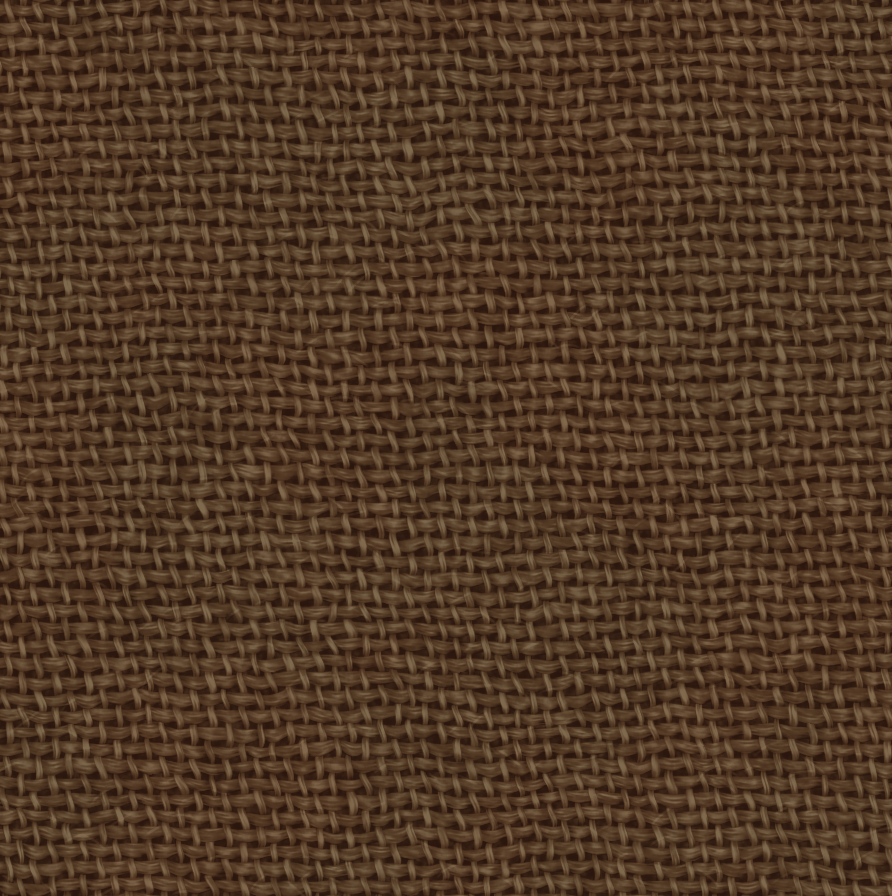
A Shadertoy shader for this texture:

```glsl
// Brown burlap in plain weave: thin flat weft rows cross short, bright, leaning warp yarns.
// Each yarn has a round profile and a lift that alternates over and under; noise bends
// the grid, varies the yarn widths, and adds fibre streaks, fuzz and stray hairs.

const vec2 THREADS = vec2(58.0, 52.0);
const float PI = 3.14159265;
const vec3 GAP_BROWN = vec3(0.165, 0.088, 0.055);
const vec3 YARN_BROWN = vec3(0.315, 0.217, 0.135);
const vec3 FIBRE_TAN = vec3(0.50, 0.42, 0.31);
const vec3 RUST_TINT = vec3(1.02, 0.98, 0.97);

float hash(vec2 p) {
    vec3 q = fract(p.xyx * vec3(0.1031, 0.1030, 0.0973));
    q += dot(q, q.yzx + 33.33);
    return fract((q.x + q.y) * q.z);
}

float noise(vec2 p) {
    vec2 i = floor(p), f = fract(p);
    f = f * f * (3.0 - 2.0 * f);
    return mix(mix(hash(i), hash(i + vec2(1, 0)), f.x),
               mix(hash(i + vec2(0, 1)), hash(i + vec2(1, 1)), f.x), f.y);
}

float fbm(vec2 p) {
    float sum = 0.0, weight = 0.5;
    for (int i = 0; i < 4; i++) {
        sum += weight * noise(p);
        p = p * 2.03 + 17.3;
        weight *= 0.5;
    }
    return sum / 0.9375;
}

// Alternating sign of a thread index
float parity(float index) {
    return 1.0 - 2.0 * mod(index, 2.0);
}

// Yarn running along "along": x = tone, y = height, z = coverage
vec3 yarn(float along, float across, float index, float lift, float shade, float halfWidth, float blur) {
    float slub = noise(vec2(along * 0.6, index * 7.3)) - 0.5;
    float width = halfWidth * (1.0 + 0.35 * slub + 0.08 * lift);
    float offset = across - 0.2 * (noise(vec2(along * 0.7, index * 5.1 + 40.0)) - 0.5);
    float r = abs(offset) / width;
    float profile = sqrt(max(1.0 - r * r, 0.0));
    float streak = noise(vec2(along * 1.6 + offset * 2.0, offset * 9.0 + index * 13.7)) - 0.5;
    float tone = 0.18 + 0.31 * profile + shade * lift + 0.36 * streak + 0.08 * slub;
    float cover = 1.0 - smoothstep(width - blur, width + blur, abs(offset));
    return vec3(tone, 0.5 * profile + 0.55 * lift, cover);
}

// Short bent hairs, one candidate in each cell of a coarse grid
float strayHairs(vec2 p, float cells, float blur) {
    float light = 0.0;
    vec2 home = floor(p * cells);
    for (int y = -1; y <= 1; y++) {
        for (int x = -1; x <= 1; x++) {
            vec2 cell = home + vec2(x, y);
            float seed = hash(cell + 71.0);
            vec2 d = p * cells - cell - vec2(hash(cell + 3.0), hash(cell + 9.0));
            float angle = (hash(cell + 23.0) - 0.5) * 1.6;
            d = mat2(cos(angle), -sin(angle), sin(angle), cos(angle)) * d;
            d.y += (seed - 0.5) * d.x * d.x;
            float reach = 0.25 + 0.4 * hash(cell + 31.0);
            float line = 1.0 - smoothstep(0.015, 0.03 + blur, abs(d.y));
            light = max(light, line * smoothstep(reach, reach * 0.5, abs(d.x)) * step(0.5, seed));
        }
    }
    return light;
}

void mainImage(out vec4 fragColor, in vec2 fragCoord) {
    vec2 uv = fragCoord / iResolution.xy;

    // Bent thread grid
    vec2 bend = vec2(fbm(uv * 4.0 + 5.0), fbm(uv * vec2(5.0, 4.0) + 31.0)) - 0.5;
    vec2 jitter = vec2(noise(uv * 27.0 + 60.0), noise(uv * 24.0 + 90.0)) - 0.5;
    vec2 grid = uv * THREADS + bend * vec2(1.3, 0.9) + jitter * vec2(0.4, 0.3);
    vec2 index = floor(grid);
    vec2 local = fract(grid) - 0.5;
    vec2 blur = 0.04 + 0.6 * THREADS / iResolution.xy;

    // Over and under crossing; raised warp segments lean to the left
    float weftLift = sin(PI * grid.x) * parity(index.y);
    float warpLift = -sin(PI * grid.y) * parity(index.x);
    float lean = 0.11 * cos(PI * grid.y) * parity(index.x);
    vec3 weft = yarn(grid.x, local.y + 0.05 * weftLift, index.y, weftLift, 0.12, 0.36, blur.y);
    vec3 warp = yarn(grid.y, local.x + lean, index.x + 200.0, warpLift, 0.27, 0.23, blur.x);
    weft.x += 0.22 * local.y;

    // Layer the yarns above the dark gaps
    float weftOnTop = smoothstep(-0.14, 0.14, weft.y - warp.y);
    float gapTone = 0.06 + 0.16 * noise(grid * 3.0);
    float warpFirst = mix(mix(gapTone, weft.x, weft.z), warp.x, warp.z);
    float weftFirst = mix(mix(gapTone, warp.x, warp.z), weft.x, weft.z);
    float tone = mix(warpFirst, weftFirst, weftOnTop);

    // Fuzz and stray hairs
    tone += 0.26 * (fbm(grid * 2.6 + 8.0) - 0.5);
    tone += 0.04 * (noise(vec2(uv.x * 5.0, index.y * 3.7)) - 0.5);
    tone += 0.12 * strayHairs(uv, 30.0, 30.0 / iResolution.y);
    tone = clamp(0.46 + 1.2 * (tone - 0.42), 0.0, 1.0);

    // Brown ramp with faint rust areas
    vec3 color = mix(GAP_BROWN, YARN_BROWN, smoothstep(0.0, 0.5, tone));
    color = mix(color, FIBRE_TAN, smoothstep(0.42, 1.05, tone));
    color *= mix(vec3(1.0), RUST_TINT, smoothstep(0.4, 0.7, fbm(uv * 6.0 + 50.0)));
    fragColor = vec4(color, 1.0);
}
```
